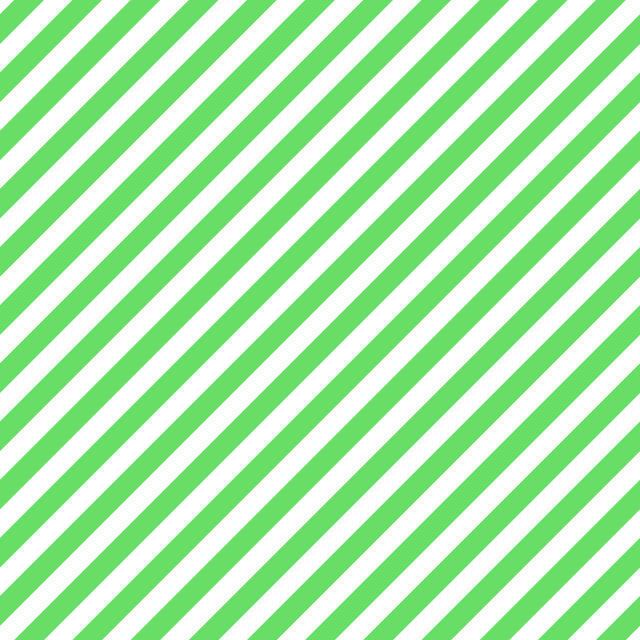
Give the GLSL for this pattern, as a WebGL 1 fragment shader.

```glsl
precision highp float;

uniform vec2 u_resolution;

// Coverage of a diagonal band; the whole number of repeats makes it tile
float stripeCoverage(vec2 uv, float repeats, float width) {
  float fromCentre = abs(fract(repeats * (uv.x - uv.y)) - 0.5);
  float pixel = repeats * length(1.0 / u_resolution);
  return clamp((0.5 * width - fromCentre) / pixel + 0.5, 0.0, 1.0);
}

void main() {
  vec2 uv = gl_FragCoord.xy / u_resolution;
  vec3 white = vec3(1.0);
  vec3 green = vec3(0.41, 0.87, 0.40);

  // Eleven green stripes, slightly wider than the white gaps
  vec3 colour = mix(white, green, stripeCoverage(uv, 11.0, 0.512));
  gl_FragColor = vec4(colour, 1.0);
}
```
